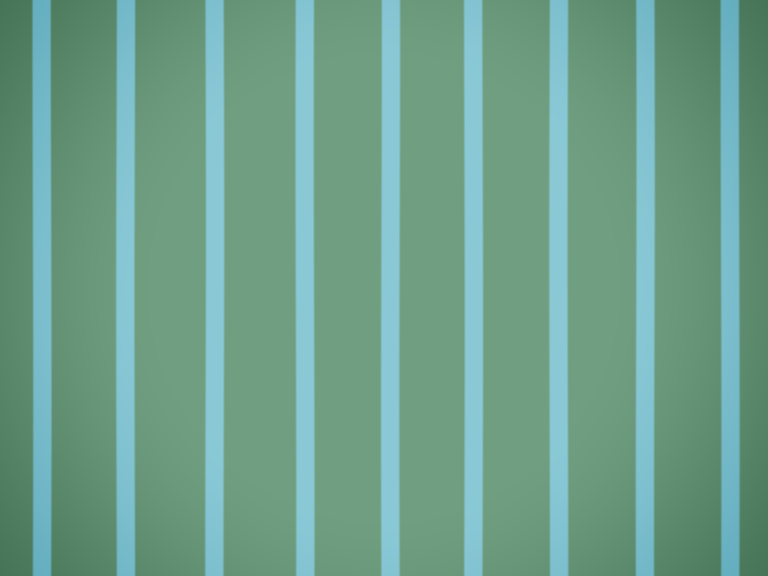
Give the GLSL for this pattern, as a Shadertoy shader.

```glsl
// Layered sines shift each stripe away from even spacing
float stripeShift(float index) {
    float phase = index * 0.3927;
    return 0.00355 * sin(phase) - 0.0023 * sin(3.0 * phase) - 0.00228 * sin(4.0 * phase);
}

// Coverage of the nearest soft vertical stripe
float stripeMask(vec2 uv) {
    float index = round((uv.x - 0.0547) / 0.112);
    float center = 0.0547 + index * 0.112 + stripeShift(index);
    float wobble = 0.0005 * sin(uv.y * 5.0 + index * 2.4);
    float dist = abs(uv.x - center - wobble);
    float soft = max(0.002, 0.75 / iResolution.x);
    return 1.0 - smoothstep(0.0119 - soft, 0.0119 + soft, dist);
}

void mainImage(out vec4 fragColor, in vec2 fragCoord) {
    vec2 uv = fragCoord / iResolution.xy;
    vec2 fromCenter = (fragCoord - 0.5 * iResolution.xy) / iResolution.y;
    float stripe = stripeMask(uv);

    // Green ground with pale blue stripes
    vec3 color = mix(vec3(0.44, 0.62, 0.503), vec3(0.54, 0.785, 0.837), stripe);

    // Corner shading, gentler on the blue
    vec3 shade = mix(vec3(0.2), vec3(0.2, 0.14, 0.12), stripe);
    color -= shade * smoothstep(0.37, 1.0, length(fromCenter));

    fragColor = vec4(color, 1.0);
}
```
